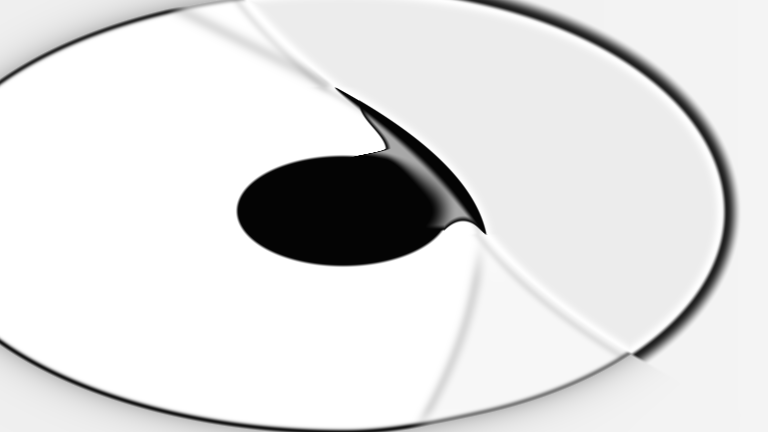
Reproduce this background procedurally as a WebGL 1 fragment shader.

```glsl
precision highp float;
// A tilted pale disc with a dark oval core, split by a curved seam into a white
// and a grey part. Ellipse distances, a piecewise seam curve and soft falloffs
// shape the rims, the black blade beside the core and the smoky neck between.

uniform vec2 u_resolution;

#define VIEW_HEIGHT 432.0
#define DISC_CENTER vec2(345.0, 212.0)
#define CORE_CENTER vec2(343.0, 211.0)
#define CORE_RADII vec2(106.0, 55.0)
#define BACKDROP 0.94
#define PANEL_GREY 0.925
#define CORE_BLACK 0.015
#define NECK_GREY 0.66
#define BLADE_TOP 87.0
#define BLADE_TIP 234.0
#define BLADE_WIDTH 20.0

float bell(float x, float width) {
  return exp(-x * x / (width * width));
}

// Approximate signed distance to an ellipse, negative inside.
float ellipse(vec2 p, vec2 radii) {
  float k = length(p / radii);
  return k * (k - 1.0) / max(length(p / (radii * radii)), 1e-5);
}

float segment(vec2 p, vec2 a, vec2 b) {
  vec2 ab = b - a;
  return length(p - a - ab * clamp(dot(p - a, ab) / dot(ab, ab), 0.0, 1.0));
}

// Horizontal position of the seam at height y: upper arm, blade, lower arm.
float seamX(float y) {
  float t = (y - BLADE_TOP) / (BLADE_TIP - BLADE_TOP);
  float u = (y - BLADE_TIP) / 116.0;
  if (t < 0.0) return 245.0 + y * (0.8 + 0.0027 * y);
  if (t < 1.0) return 335.0 + 151.0 * t * (1.8 - 0.8 * t);
  return 486.0 + 139.0 * u * (0.65 + 0.35 * u);
}

float discDistance(vec2 p) {
  vec2 q = p - DISC_CENTER;
  float flatten = step(0.0, q.y) * smoothstep(0.0, 135.0, q.x);
  return ellipse(q, vec2(q.x < 0.0 ? 427.0 : 377.0, 220.0 - 5.0 * flatten));
}

// White side with its two faint creases and the shade along the seam.
float whiteSide(vec2 p, float seam) {
  float crease = 0.13 * bell(segment(p, vec2(180.0, 10.0), vec2(325.0, 83.0)), 7.0);
  float t = (425.0 - p.y) / 185.0;
  float fold = p.x - 420.0 - 61.0 * t * (1.8 - 0.8 * t);
  float reach = smoothstep(-0.05, 0.1, t) * (1.0 - smoothstep(0.75, 1.05, t));
  crease += (0.15 * bell(fold, 6.0) + 0.03 * smoothstep(0.0, 8.0, fold)) * reach;
  return 1.0 - crease - 0.09 * bell(seam + 7.0, 4.0);
}

// Backdrop with a broad shadow beside the panel and a thin line elsewhere.
float outerRim(vec2 p, float disc, float panel, float tone) {
  float shadow = smoothstep(0.0, 5.0, disc) * (1.0 - smoothstep(5.0, 20.0, disc));
  float top = mix(0.85, 0.3, smoothstep(165.0, 190.0, p.x));
  float bottom = mix(0.92, 0.5, smoothstep(405.0, 435.0, p.x));
  float strength = p.y < DISC_CENTER.y ? top : bottom;
  float glow = 0.25 * exp(-max(disc, 0.0) / 12.0) * smoothstep(0.0, 2.0, disc);
  float line = max(strength * bell(disc, 2.7), glow);
  return tone * (1.0 - mix(line, 0.87 * shadow, panel));
}

// Smoky grey neck, bounded by two dark curves, the blade and the core.
float neckAndCore(vec2 p, float seam, float tone) {
  float core = ellipse(p - CORE_CENTER, CORE_RADII);
  tone = mix(CORE_BLACK, tone, smoothstep(-1.8, 1.8, core));
  float left = 360.0 + 26.0 * smoothstep(105.0, 150.0, p.y)
             - 40.0 * smoothstep(148.0, 160.0, p.y);
  float across = (p.x - 463.0) / 22.0;
  float base = min(221.0 + 13.0 * across * across, BLADE_TIP - 4.0 + 4.0 * step(463.0, p.x));
  float inside = min(min(p.x - left, base - p.y), -seam);
  float fade = mix(0.0, -20.0, smoothstep(385.0, 430.0, p.x));
  float smoke = NECK_GREY * smoothstep(fade, 9.0, core);
  smoke *= smoothstep(0.0, 6.0, inside);
  return mix(tone, max(smoke, CORE_BLACK), smoothstep(-1.5, 1.5, inside));
}

float blade(vec2 p, float offset) {
  float t = clamp((p.y - BLADE_TOP) / (BLADE_TIP - BLADE_TOP), 0.0, 1.0);
  float width = BLADE_WIDTH * pow(4.0 * t * (1.0 - t), 0.7);
  float soft = 1.0 + 0.25 * width;
  float body = smoothstep(-width - soft, -width + soft, offset);
  return body * (1.0 - smoothstep(-1.5, 1.5, offset)) * smoothstep(0.0, 2.0, width);
}

void main() {
  // View units: the canvas height spans VIEW_HEIGHT, with y pointing down.
  vec2 p = (gl_FragCoord.xy - 0.5 * u_resolution) * VIEW_HEIGHT / u_resolution.y;
  p = vec2(384.0 + p.x, 0.5 * VIEW_HEIGHT - p.y);

  float disc = discDistance(p);
  float offset = p.x - seamX(p.y);
  float slope = 0.5 * (seamX(p.y + 1.0) - seamX(p.y - 1.0));
  float seam = offset / sqrt(1.0 + slope * slope);
  float panel = smoothstep(-2.0, 2.0, seam);

  // Disc surface: white side, then the grey panel with its bright border.
  float border = max(min(seam, -disc), 0.0);
  float grey = mix(PANEL_GREY, 1.0, bell(border, 6.0));
  float surface = mix(whiteSide(p, seam), grey, panel);
  surface = neckAndCore(p, seam, surface);
  surface = mix(surface, CORE_BLACK, blade(p, offset));

  float backdrop = BACKDROP + 0.015 * smoothstep(300.0, 760.0, p.x);
  float tone = mix(surface, backdrop, smoothstep(-1.5, 1.5, disc));
  tone = outerRim(p, disc, panel, tone);
  gl_FragColor = vec4(vec3(clamp(tone, 0.0, 1.0)), 1.0);
}
```
